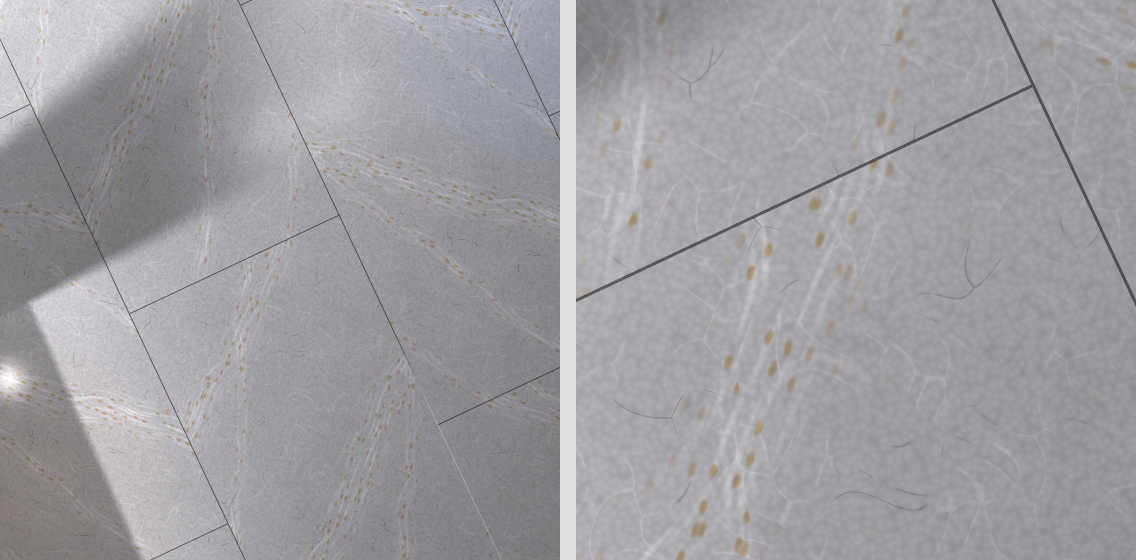
Left: the whole. Right: its middle third, enlarged.
A WebGL 1 fragment shader for this texture:

```glsl
precision highp float;
uniform vec2 u_resolution;

const vec2 JOINT = vec2(0.6055, 0.6159);   // corner where tiles meet
const float TILT = 0.44;                   // floor rotation, radians
const float TILE_WIDTH = 0.414;            // tiles are twice as long as wide
const float SEAM_HALF = 0.0009;
const float SEAM_DARK = 0.52;
const float SEAM_GLINT = 1.22;
const float SHADOW_DEPTH = 0.34;
const float VEIN_GAIN = 0.17;
const float GRAIN_GAIN = 0.10;
const vec3 STONE = vec3(0.993, 0.991, 1.016);
const vec3 OCHRE = vec3(0.92, 0.80, 0.60);
const vec3 WARM = vec3(1.06, 1.01, 0.97);
const vec3 COOL = vec3(0.96, 0.99, 1.04);
const vec2 SHADE_CORNER = vec2(0.052, 0.46);

vec2 hash2(vec2 p) {
  vec3 q = fract(p.xyx * vec3(0.1031, 0.1030, 0.0973));
  q += dot(q, q.yzx + 33.33);
  return fract((q.xx + q.yz) * q.zy);
}

// Cellular noise: nearest distance, second distance, cell id
vec3 cells(vec2 p) {
  vec2 base = floor(p);
  vec3 best = vec3(8.0, 8.0, 0.0);
  for (int j = -1; j <= 1; j++) {
    for (int i = -1; i <= 1; i++) {
      vec2 cell = base + vec2(float(i), float(j));
      vec2 h = hash2(cell + 57.0);
      float d = length(cell + h - p);
      if (d < best.x) best = vec3(d, best.x, h.x);
      else best.y = min(best.y, d);
    }
  }
  return best;
}

vec2 turn(vec2 v, float a) {
  float c = cos(a), s = sin(a);
  return vec2(c * v.x + s * v.y, c * v.y - s * v.x);
}

// Smooth clouds in about -1..1
float clouds(vec2 p) {
  float sum = 0.0, gain = 0.5;
  for (int i = 0; i < 4; i++) {
    sum += gain * sin(p.x + 1.7 * sin(p.y)) * cos(p.y + 1.3 * sin(p.x * 0.8));
    p = turn(p, 1.1) * 1.9 + 3.1;
    gain *= 0.6;
  }
  return sum;
}

// Bundle of tapered strands: x is the strands, y the envelope
vec2 bundle(vec2 t, vec2 center, float angle, float width) {
  vec2 q = turn(t - center, angle);
  q.y += 0.012 * sin(q.x * 8.0) + 0.005 * sin(q.x * 23.0 + 1.0);
  float band = exp(-q.y * q.y / (width * width));
  vec3 strand = cells(vec2(q.x * 4.5, q.y * 62.0 + sin(q.x * 17.0) * 0.5));
  float lines = (1.0 - smoothstep(0.08, 0.5, strand.x)) * (0.4 + 0.6 * strand.z);
  return vec2(lines * band + 0.13 * band, band);
}

vec3 marble(vec2 t) {
  // Veins
  vec2 v = bundle(t, vec2(0.36, 0.75), 0.72, 0.075);
  v += bundle(t, vec2(0.27, 1.63), 0.68, 0.065) * 0.8;
  v += bundle(t, vec2(0.13, 1.17), 1.10, 0.028) * 0.8;
  v += bundle(t, vec2(0.76, 0.80), 1.10, 0.035) * 0.8;
  v += bundle(t, vec2(0.83, 0.13), 1.12, 0.025) * 0.7;

  // Short curled flecks and dark hairlines
  vec2 curl = t + 0.025 * vec2(sin(t.y * 31.0 + 3.0 * t.x), sin(t.x * 37.0 - 5.0 * t.y));
  vec3 fleck = cells(curl * vec2(17.0, 13.0));
  vec3 hair = cells(curl * vec2(7.0, 9.0) + 21.0);
  float patches = clouds(t * 14.0);
  float white = (1.0 - smoothstep(0.0, 0.10, fleck.y - fleck.x)) * smoothstep(0.0, 0.35, patches);
  float dark = (1.0 - smoothstep(0.0, 0.035, hair.y - hair.x)) * smoothstep(0.12, 0.4, -patches);

  // Mottling and grain
  float grain = 0.45 - cells(t * 85.0).x;
  float mottle = 0.45 - cells(curl * 34.0 + 9.0).x;
  float tone = 1.0 + 0.025 * clouds(t * 6.0 + 2.0) + GRAIN_GAIN * (grain + 0.5 * mottle);
  tone += VEIN_GAIN * min(v.x, 1.0) + 0.07 * white - 0.16 * dark;

  // Ochre specks along the veins
  vec3 rust = cells(turn(t, 0.8) * vec2(24.0, 50.0));
  float speck = (1.0 - smoothstep(0.12, 0.4, rust.x)) * step(0.68, rust.z);
  return STONE * tone * mix(vec3(1.0), OCHRE, speck * min(v.y + 0.08, 0.9));
}

float glow(vec2 uv, vec2 center, float radius) {
  vec2 d = (uv - center) / radius;
  return exp(-dot(d, d));
}

// Daylight falling off to the lower right, with a window shadow
float daylight(vec2 uv) {
  vec2 corner = uv - SHADE_CORNER;
  float soft = 0.008 + 0.10 * max(uv.x, 0.0);
  float top = smoothstep(-soft - 0.015, soft + 0.015, dot(uv - vec2(0.0, 0.74), vec2(0.625, -0.78)));
  float upper = smoothstep(-soft * 0.6, soft * 0.6, dot(corner, vec2(-0.457, 0.889)));
  float side = dot(corner, vec2(-0.916, -0.402));
  float shade = top * max(upper, smoothstep(-0.009, 0.009, side));
  shade *= 1.0 - smoothstep(0.22, 0.62, uv.x);
  float light = mix(0.79, 0.47, uv.x * 0.65 + (1.0 - uv.y) * 0.35);
  light += 0.05 * smoothstep(0.6, 1.0, uv.y);
  light += 0.10 * exp(-side * side / 0.04) * (1.0 - upper);
  light *= 1.0 - SHADOW_DEPTH * shade;
  light += 0.09 * glow(uv, vec2(0.485, 0.765), 0.06) + 0.06 * glow(uv, vec2(0.6, 0.81), 0.07);
  return light + 0.42 * glow(uv, vec2(0.015, 0.323), 0.03);
}

void main() {
  vec2 uv = gl_FragCoord.xy / u_resolution;
  float px = 1.0 / u_resolution.y;

  // Half-offset tiles, mirrored in every other column
  vec2 p = turn(uv - JOINT, TILT) / TILE_WIDTH;
  float odd = mod(floor(p.x), 2.0);
  vec2 t = vec2(fract(p.x), mod(p.y + 1.0 - odd, 2.0));
  vec2 edge = min(t, vec2(1.0, 2.0) - t) * TILE_WIDTH;
  t.x = mix(1.0 - t.x, t.x, odd);

  vec3 color = marble(t) * daylight(uv);
  color *= mix(vec3(1.0), WARM, glow(uv, vec2(0.0, 0.08), 0.25));
  color *= mix(vec3(1.0), COOL, glow(uv, vec2(1.0, 0.95), 0.25));

  // Seams, catching light on the lower right
  float seam = 1.0 - smoothstep(SEAM_HALF - 0.5 * px, SEAM_HALF + 0.5 * px, min(edge.x, edge.y));
  float glint = step(edge.x, edge.y) * smoothstep(0.6, 0.75, uv.x) * (1.0 - smoothstep(0.25, 0.42, uv.y));
  color *= mix(1.0, mix(SEAM_DARK, SEAM_GLINT, glint), seam);
  gl_FragColor = vec4(clamp(color, 0.0, 1.0), 1.0);
}
```
